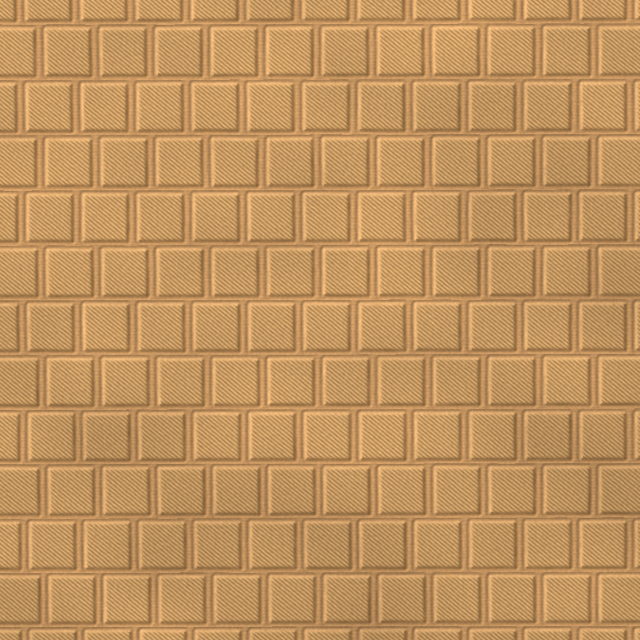
Reproduce this texture procedurally as a WebGL 2 fragment shader.

```glsl
#version 300 es
precision highp float;
// Tan fabric embossed with staggered rows of raised squares.
// Each cell holds a rounded box whose distance drives a lit bevel and groove;
// diagonal twill fills the squares, faint threads run along the channels.

uniform vec2 u_resolution;
out vec4 outColor;

float hash(vec2 p) {
    vec3 q = fract(p.xyx * vec3(0.1031, 0.1030, 0.0973));
    q += dot(q, q.yzx + 33.33);
    return fract((q.x + q.y) * q.z);
}

vec2 latticeGradient(vec2 cell) {
    float angle = 6.2832 * hash(cell);
    return vec2(cos(angle), sin(angle));
}

// Gradient noise, roughly -0.7 to 0.7
float noise(vec2 p) {
    vec2 i = floor(p), f = fract(p);
    vec2 u = f * f * f * (f * (f * 6.0 - 15.0) + 10.0);
    vec2 e = vec2(1.0, 0.0);
    float low = mix(dot(latticeGradient(i), f),
                    dot(latticeGradient(i + e.xy), f - e.xy), u.x);
    float high = mix(dot(latticeGradient(i + e.yx), f - e.yx),
                     dot(latticeGradient(i + e.xx), f - e.xx), u.x);
    return mix(low, high, u.y);
}

float roundedBox(vec2 p, vec2 halfSize, float radius) {
    vec2 q = abs(p) - halfSize + radius;
    return length(max(q, 0.0)) + min(max(q.x, q.y), 0.0) - radius;
}

float bump(float x, float width) {
    return exp(-x * x / (width * width));
}

// Sine stripes that fade out when finer than the pixel grid
float stripes(float x, float period) {
    float pixel = 1.0 / min(u_resolution.x, u_resolution.y);
    return sin(6.2832 * x / period) * (1.0 - smoothstep(0.42, 0.7, pixel / period));
}

void main() {
    vec2 uv = gl_FragCoord.xy / u_resolution;

    // Slight waviness of the cloth
    vec2 cloth = uv + 0.0008 * vec2(noise(uv * 17.0), noise(uv * 17.0 + 40.0));

    // Staggered grid, counted downward, narrowing a little toward the bottom
    float down = 1.0 - cloth.y + 0.002 * cloth.x;
    down -= 0.014 * down * (1.0 - down);
    float rowPos = (down - 0.0379) / 0.0856;
    float row = floor(rowPos);
    float pitch = mix(0.0867, 0.0859, down);
    float columnPos = (cloth.x - mix(0.9727, 0.9427, mod(row, 2.0))) / pitch + 0.5;
    vec2 id = vec2(floor(columnPos), row);
    vec2 local = vec2((fract(columnPos) - 0.5) * pitch, (0.5 - fract(rowPos)) * 0.0856);

    // Raised square and its outward normal, softened at the miters
    vec2 halfSize = vec2(0.0366, 0.0380);
    float d = roundedBox(local, halfSize, 0.004);
    vec2 e = vec2(0.0015, 0.0);
    vec2 slope = vec2(
        roundedBox(local + e.xy, halfSize, 0.004) - roundedBox(local - e.xy, halfSize, 0.004),
        roundedBox(local + e.yx, halfSize, 0.004) - roundedBox(local - e.yx, halfSize, 0.004));
    float facing = dot(slope / max(length(slope), 1e-5), vec2(-0.78, 0.70));
    float inside = 1.0 - smoothstep(-0.004, 0.0, d);

    // Diagonal twill, broken into short beads of yarn
    float across = dot(cloth, vec2(0.635, 0.772)) + 0.0005 * noise(uv * 80.0);
    float along = dot(uv, vec2(0.772, -0.635));
    float yarn = noise(vec2(along * 110.0, across * 200.0));
    float twill = stripes(across, 0.0051) * (0.95 + 0.6 * yarn);
    vec3 squareColor = mix(vec3(0.657, 0.515, 0.322), vec3(0.862, 0.660, 0.432),
                           0.5 + 0.5 * twill);

    // Flat channels with faint horizontal threads
    float thread = stripes(cloth.y + 0.0012 * noise(uv * 70.0), 0.0052);
    vec3 channelColor = vec3(0.752, 0.566, 0.367) * (1.0 + 0.022 * thread);

    vec3 color = mix(channelColor, squareColor, inside);

    // Lit rim on the left and top, shadow on the right and bottom
    float wear = 0.95 + 0.35 * noise(uv * 42.0 + 9.0);
    float rim = facing * bump(d + 0.0020, 0.0031) * wear;
    color = mix(color, vec3(0.945, 0.730, 0.485), clamp(1.1 * rim, 0.0, 1.0));
    color = mix(color, vec3(0.530, 0.390, 0.235), clamp(-1.1 * rim, 0.0, 1.0));

    // Pressed groove just outside, lit from the opposite side
    float groove = bump(d - 0.0034, 0.0023);
    color *= 1.0 - groove * (0.040 + 0.17 * facing) * wear;

    // Broad uneven light, per-square tone and fine grain
    float light = 1.005 + 0.07 * noise(uv * vec2(2.6, 3.4) + 3.0)
                + 0.075 * noise(uv * vec2(6.0, 8.0) + 21.0)
                + 0.06 * (uv.y - 0.5) - 0.03 * (uv.x - 0.5);
    light += 0.03 * (hash(id) - 0.5) * inside;
    light += 0.08 * noise(uv * 230.0) + 0.03 * noise(uv * 110.0);
    outColor = vec4(clamp(color * light, 0.0, 1.0), 1.0);
}
```
